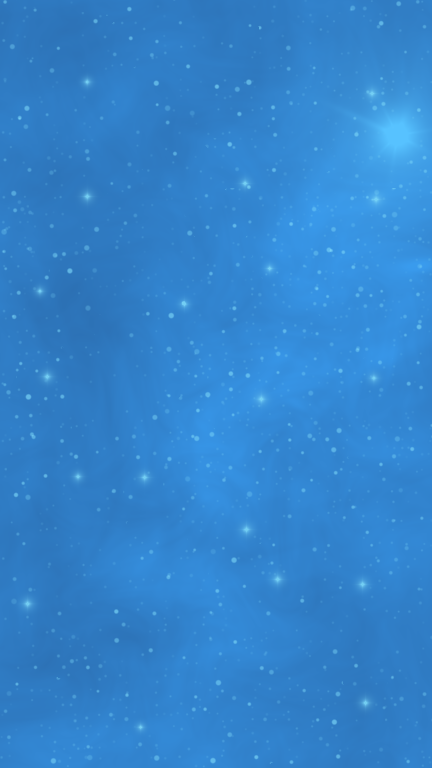
A Shadertoy shader for this background:

```glsl
// Blue nebula sky with mottled clouds, scattered dots, four-point sparkles and a corner flare.

// Two pseudo-random values per cell
vec2 hash2(vec2 cell, float seed) {
    vec2 k = vec2(dot(cell, vec2(127.1, 311.7)), dot(cell, vec2(269.5, 183.3)));
    return fract(sin(k + seed * 17.3) * 43758.55);
}

// Layered, warped sines, roughly -1 to 1
float clouds(vec2 q) {
    float sum = 0.0, amp = 0.55;
    for (int i = 0; i < 6; i++) {
        q = mat2(0.8, 0.6, -0.6, 0.8) * q * 1.65 + 1.7;
        q += 0.45 * sin(q.yx * 1.3 + float(i) * 2.1);
        sum += amp * sin(q.x) * sin(q.y);
        amp *= 0.72;
    }
    return sum;
}

// Soft elliptical patch, rotated by angle
float patchGlow(vec2 p, vec2 center, vec2 size, float angle) {
    float c = cos(angle), s = sin(angle);
    vec2 d = mat2(c, -s, s, c) * (p - center) / size;
    return exp(-dot(d, d));
}

// One jittered round dot per occupied cell
float dots(vec2 p, float cellSize, float radius, float density, float seed, float pixel) {
    vec2 cell = floor(p / cellSize);
    vec2 jitter = hash2(cell, seed);
    vec2 traits = hash2(cell, seed + 5.0);
    vec2 center = (cell + 0.2 + 0.6 * jitter) * cellSize;
    float r = radius * mix(0.6, 1.0, traits.y);
    float edge = max(pixel, radius * 0.25);
    float disc = 1.0 - smoothstep(r - edge, r + edge, length(p - center));
    float shine = mix(0.25, 1.0, fract(traits.y * 7.3));
    return disc * shine * step(traits.x, density);
}

// Small cross-shaped stars with a soft halo
float sparkles(vec2 p, float cellSize, float density, float seed) {
    vec2 cell = floor(p / cellSize);
    vec2 traits = hash2(cell, seed + 3.0);
    vec2 center = (cell + 0.18 + 0.64 * hash2(cell, seed)) * cellSize;
    vec2 d = abs(p - center) / mix(0.85, 1.25, traits.y);
    float halo = 0.45 * exp(-dot(d, d) / 0.00018);
    float core = 0.5 * exp(-dot(d, d) / 0.00003);
    float rays = exp(-d.x / 0.007 - d.y / 0.0016) + exp(-d.y / 0.007 - d.x / 0.0016);
    return (halo + core + 0.5 * rays) * step(traits.x, density);
}

// Bright core, wide halo and uneven thin rays
float flare(vec2 p, vec2 center) {
    vec2 d = p - center;
    float r = length(d);
    float angle = atan(d.y, d.x);
    float spokes = pow(0.5 + 0.5 * sin(angle * 7.0 + 1.2 * sin(angle * 3.0)), 6.0);
    float streak = patchGlow(p, center + vec2(-0.09, 0.04), vec2(0.08, 0.008), -0.42);
    return 0.6 * exp(-r * r / 0.0026) + 0.45 * exp(-r / 0.10) + 0.16 * exp(-r * r / 0.045)
         + 0.12 * spokes * exp(-r / 0.09) + 0.10 * streak;
}

void mainImage(out vec4 fragColor, in vec2 fragCoord) {
    vec2 p = fragCoord / iResolution.x;
    float pixel = 1.0 / iResolution.x;

    // Broad light and shade
    float band = patchGlow(p, vec2(0.64, 0.88), vec2(0.72, 0.30), 1.08);
    float light = 0.29 + 0.50 * band;
    light += 0.24 * patchGlow(p, vec2(0.23, 1.52), vec2(0.22, 0.09), 0.3);
    light += 0.22 * patchGlow(p, vec2(0.36, 0.03), vec2(0.22, 0.11), 0.0);
    light += 0.28 * patchGlow(p, vec2(0.40, 0.42), vec2(0.22, 0.11), -0.7);
    light += 0.16 * patchGlow(p, vec2(0.58, 1.42), vec2(0.18, 0.09), 0.5);
    light += 0.14 * patchGlow(p, vec2(0.95, 0.55), vec2(0.20, 0.30), 0.0);
    light -= 0.26 * patchGlow(p, vec2(0.20, 0.28), vec2(0.24, 0.12), 0.2);
    light -= 0.16 * patchGlow(p, vec2(0.08, 1.10), vec2(0.16, 0.35), 0.0);

    // Cloud texture, rougher inside the bright areas
    float mist = clouds(p * 2.4);
    float puffs = clouds(p * 6.0 + 4.0);
    float roughness = 0.7 + 0.5 * band;
    light += roughness * (0.27 * mist + 0.17 * puffs);

    // Small wisps on the right
    light += 0.45 * patchGlow(p, vec2(0.98, 1.165), vec2(0.05, 0.018), 0.05);
    light += 0.22 * patchGlow(p, vec2(0.89, 0.95), vec2(0.045, 0.04), 0.0);
    light += 0.25 * patchGlow(p, vec2(0.69, 0.84), vec2(0.025, 0.012), -0.4);

    vec3 deepBlue = vec3(0.172, 0.440, 0.705);
    vec3 skyBlue = vec3(0.215, 0.585, 0.905);
    vec3 flareBlue = vec3(0.34, 0.76, 1.0);
    vec3 starBlue = vec3(0.48, 0.84, 0.97);
    vec3 color = mix(deepBlue, skyBlue, clamp(light, -0.05, 1.1));

    color = mix(color, flareBlue, min(flare(p, vec2(0.92, 1.465)), 1.0));

    // Dots from large to dust, gathered in clusters along the band
    float crowd = max(0.65 + 0.5 * band + 0.5 * mist, 0.25);
    float stars = 0.68 * dots(p, 0.047, 0.0062, 0.23 * crowd, 1.0, pixel);
    stars += 0.62 * dots(p + 0.31, 0.031, 0.0045, 0.20 * crowd, 2.0, pixel);
    stars += 0.28 * dots(p + 0.17, 0.017, 0.0028, 0.24 * crowd, 3.0, pixel);
    stars += 0.75 * sparkles(p, 0.25, 0.68, 4.0);
    color = mix(color, starBlue, min(stars, 0.9));

    fragColor = vec4(color, 1.0);
}
```
